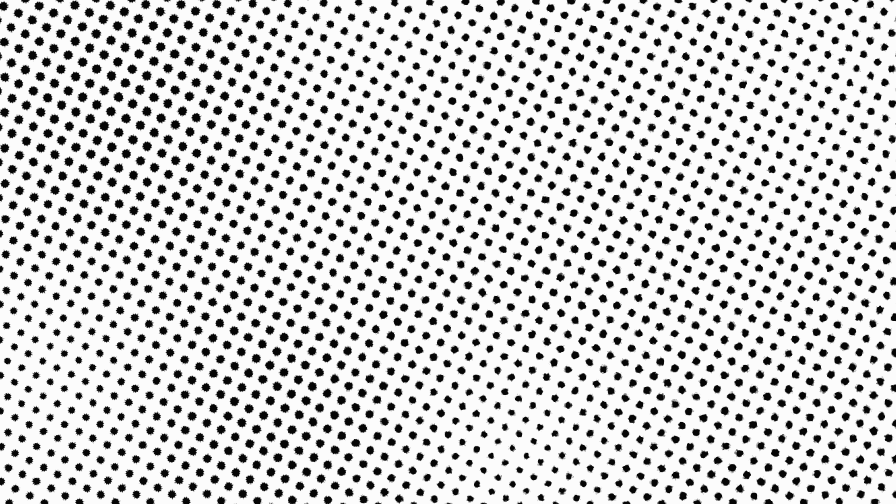
Give the GLSL for this pattern, as a Shadertoy shader.

```glsl
const vec3 PAPER = vec3(0.99);
const vec3 INK = vec3(0.02);

// Lengths are fractions of the canvas height
const float PITCH = 0.0315;
const float SCREEN_ANGLE = -0.454;
const vec2 SCREEN_ORIGIN = vec2(0.716, 0.572);
const float BASE_RADIUS = 0.238;    // fraction of the pitch
const float POSITION_JITTER = 0.05; // fraction of the pitch
const float EDGE_SOFTNESS = 0.0009;
const float RAGGED_GRAIN = 260.0;
const float RAGGED_DEPTH = 0.0034;
const float SPIKE_COUNT = 11.0;
const float SPIKE_DEPTH = 0.0006;
const float HALO_GRAIN = 420.0;
const float HALO_WIDTH = 0.0035;
const float HALO_STRENGTH = 0.4;

// Tone lobes: centre x, centre y, spread, change of radius
const int LOBE_COUNT = 6;
const vec4 LOBES[LOBE_COUNT] = vec4[LOBE_COUNT](
    vec4(0.22, 0.82, 0.32, 0.048),
    vec4(0.08, 0.28, 0.20, -0.040),
    vec4(0.55, 0.20, 0.22, 0.035),
    vec4(1.04, 0.08, 0.18, -0.055),
    vec4(0.75, 0.98, 0.18, -0.025),
    vec4(1.72, 0.80, 0.28, -0.020)
);

float hash(vec2 p) {
    vec3 q = fract(vec3(p.xyx) * 0.1031);
    q += dot(q, q.yzx + 33.33);
    return fract((q.x + q.y) * q.z);
}

float valueNoise(vec2 p) {
    vec2 cell = floor(p);
    vec2 f = fract(p);
    f = f * f * (3.0 - 2.0 * f);
    float bottom = mix(hash(cell), hash(cell + vec2(1.0, 0.0)), f.x);
    float top = mix(hash(cell + vec2(0.0, 1.0)), hash(cell + vec2(1.0)), f.x);
    return mix(bottom, top, f.y);
}

float dotRadius(vec2 centre) {
    float radius = BASE_RADIUS;
    for (int i = 0; i < LOBE_COUNT; i++) {
        vec2 d = (centre - LOBES[i].xy) / LOBES[i].z;
        radius += LOBES[i].w * exp(-dot(d, d));
    }
    return radius * PITCH;
}

void mainImage(out vec4 fragColor, in vec2 fragCoord) {
    vec2 p = fragCoord / iResolution.y;
    float pixel = 1.0 / iResolution.y;

    // Nearest dot of the rotated square screen
    float c = cos(SCREEN_ANGLE);
    float s = sin(SCREEN_ANGLE);
    mat2 turn = mat2(c, s, -s, c);
    vec2 cell = floor((p - SCREEN_ORIGIN) * turn / PITCH + 0.5);
    vec2 jitter = vec2(hash(cell + 71.0), hash(cell + 137.0)) - 0.5;
    vec2 centre = SCREEN_ORIGIN + turn * (cell + jitter * POSITION_JITTER) * PITCH;
    vec2 offset = p - centre;

    // Spiky rims on the left give way to ragged ones on the right
    float wear = smoothstep(0.3, 1.2, centre.x);
    float ragged = (valueNoise(p * RAGGED_GRAIN) - 0.5) * RAGGED_DEPTH;
    float angle = atan(offset.y, offset.x + 1e-6);
    float spikes = cos(angle * SPIKE_COUNT) * SPIKE_DEPTH;
    float rim = ragged * mix(0.45, 1.0, wear) + spikes * (1.0 - wear);
    float edge = length(offset) - dotRadius(centre) + rim;

    // Solid dot and its broken halo
    float soft = EDGE_SOFTNESS + 0.5 * pixel;
    float ink = 1.0 - smoothstep(-soft, soft, edge);
    float speckle = smoothstep(0.55, 0.85, valueNoise(p * HALO_GRAIN + 19.0));
    float halo = 1.0 - smoothstep(0.0, HALO_WIDTH, edge);
    ink = max(ink, halo * speckle * HALO_STRENGTH);

    fragColor = vec4(mix(PAPER, INK, ink), 1.0);
}
```
